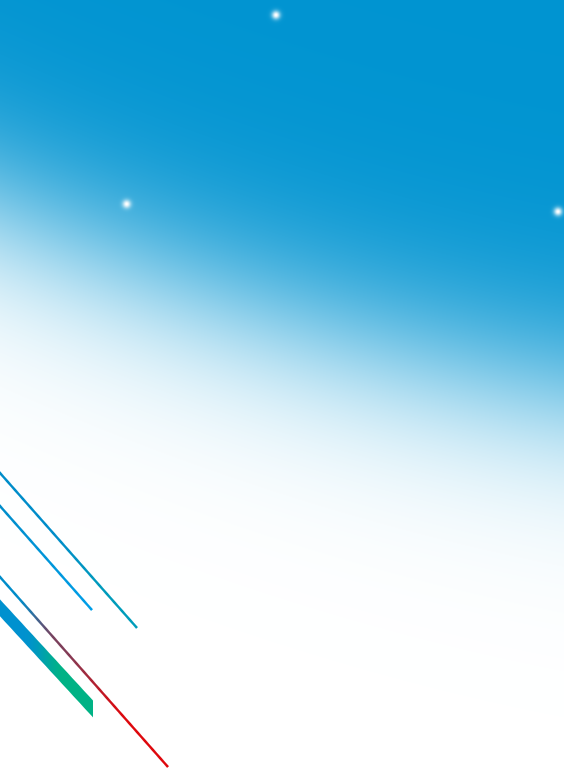
Give the GLSL for this background, as a WebGL 1 fragment shader.

```glsl
precision highp float;
// A blue sky fading to white along a gently bowed diagonal, with three soft
// stars and a group of slanted strokes at the lower left. The fade is a
// logistic curve; strokes and band are antialiased distance functions.

uniform vec2 u_resolution;

const vec3 SKY = vec3(0.0, 0.58, 0.82);
const vec3 WHITE = vec3(1.0);

// Coverage of a shape from its signed distance, smoothed over one pixel
float cover(float dist) {
  return clamp(0.5 - dist * u_resolution.y, 0.0, 1.0);
}

// Thin slanted stroke from the left edge at startY down to endX
float stroke(vec2 p, float startY, float endX) {
  vec2 dir = normalize(vec2(1.0, 1.131));
  vec2 rel = p - vec2(endX, startY + 1.131 * endX);
  float across = abs(rel.x * dir.y - rel.y * dir.x) - 0.0016;
  return cover(max(across, dot(rel, dir)));
}

// Thick slanted band cut off by a vertical right edge
float band(vec2 p) {
  float middle = 0.7915 + 1.087 * p.x;
  float across = (abs(p.y - middle) - 0.011) * 0.677;
  return cover(max(across, p.x - 0.1211));
}

// Small bright core with a soft halo
float star(vec2 p, vec2 center) {
  float r = length(p - center) / 0.0055;
  return exp(-r * r);
}

void main() {
  // Units of canvas height, with y measured down from the top
  vec2 p = gl_FragCoord.xy / u_resolution.y;
  p.y = 1.0 - p.y;
  float u = gl_FragCoord.x / u_resolution.x;

  // Sky fading to white below a bowed slope
  float depth = p.y - 0.3255 * u + 0.091 * u * u;
  float fade = 1.0 / (1.0 + exp(-14.5 * (depth - 0.27)));
  vec3 color = mix(SKY, WHITE, fade);

  // Stars
  float glow = star(p, vec2(0.3594, 0.0195))
             + star(p, vec2(0.1650, 0.2656))
             + star(p, vec2(0.7266, 0.2755));
  color = mix(color, WHITE, min(glow, 1.0));

  // Thin strokes: teal, bright blue, and blue turning red
  vec3 teal = mix(vec3(0.0, 0.55, 0.79), vec3(0.0, 0.61, 0.73),
                  smoothstep(0.06, 0.15, p.x));
  color = mix(color, teal, stroke(p, 0.6159, 0.1784));

  vec3 azure = mix(vec3(0.0, 0.55, 0.79), vec3(0.0, 0.62, 0.91), p.x / 0.12);
  color = mix(color, azure, stroke(p, 0.6589, 0.1198));

  vec3 ember = mix(vec3(0.0, 0.55, 0.79), vec3(0.48, 0.25, 0.36),
                   smoothstep(0.02, 0.075, p.x));
  ember = mix(ember, vec3(0.87, 0.03, 0.05), smoothstep(0.07, 0.17, p.x));
  color = mix(color, ember, stroke(p, 0.7513, 0.2188));

  // Band from blue to green
  vec3 ribbon = mix(vec3(0.0, 0.57, 0.81), vec3(0.0, 0.70, 0.52),
                    smoothstep(0.03, 0.085, p.x));
  color = mix(color, ribbon, band(p));

  gl_FragColor = vec4(color, 1.0);
}
```
